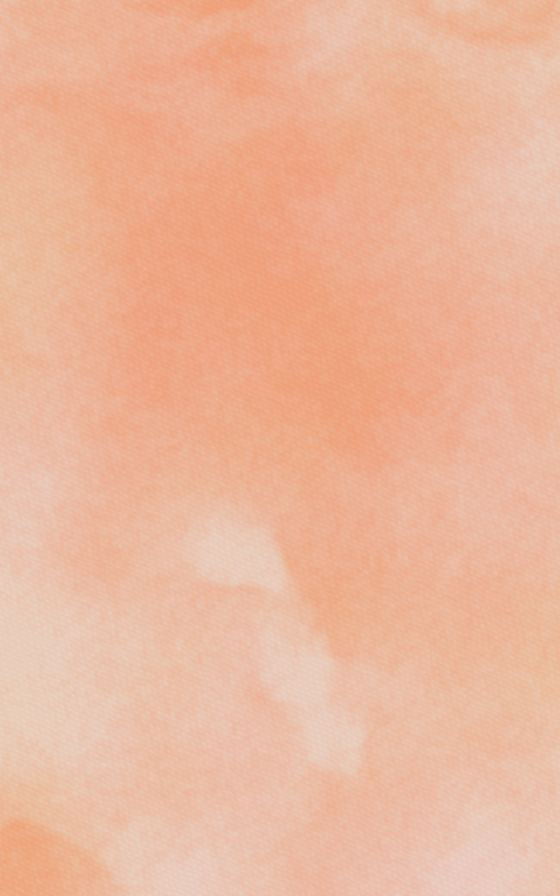
Write a Shadertoy shader that draws this texture.

```glsl
// Peach watercolour washes with soft tide marks on finely woven cloth.

float hash(vec2 cell) {
    uvec2 k = uvec2(ivec2(cell)) * uvec2(1597334677u, 3812015801u);
    uint n = (k.x ^ k.y) * 1597334677u;
    n = (n ^ (n >> 15)) * 2246822519u;
    return float((n ^ (n >> 13)) & 65535u) / 65535.0;
}

float noise(vec2 p) {
    vec2 i = floor(p), f = fract(p);
    f = f * f * f * (f * (f * 6.0 - 15.0) + 10.0);
    return mix(mix(hash(i), hash(i + vec2(1, 0)), f.x),
               mix(hash(i + vec2(0, 1)), hash(i + vec2(1, 1)), f.x), f.y);
}

float fbm(vec2 p) {
    float sum = 0.0, weight = 0.5;
    for (int i = 0; i < 5; i++) {
        sum += weight * noise(p);
        p = mat2(1.6, 1.2, -1.2, 1.6) * p + 17.3;
        weight *= 0.5;
    }
    return sum;
}

// Soft elliptical stain
float stain(vec2 p, vec2 centre, vec2 size) {
    vec2 d = (p - centre) / size;
    return exp(-dot(d, d));
}

// Amount of dye: 0 is pale cloth, 1 is saturated orange
float pigment(vec2 p) {
    vec2 warp = vec2(fbm(p * 7.0 + 3.0), fbm(p * 7.0 + 41.0)) - 0.48;
    vec2 q = p + 0.13 * warp;

    // Broad washes and cloudy blooms
    float dye = 0.31 + 1.25 * (fbm(q * 5.0 + 8.0) - 0.48);
    dye += 0.48 * stain(q, vec2(0.29, 0.63), vec2(0.27, 0.29));
    dye += 0.25 * stain(q, vec2(0.12, 0.39), vec2(0.11, 0.05));
    dye += 0.22 * stain(q, vec2(0.42, 0.34), vec2(0.12, 0.06));
    dye -= 0.38 * stain(q, vec2(0.04, 0.67), vec2(0.09, 0.12));
    dye -= 0.16 * stain(q, vec2(0.06, 0.23), vec2(0.15, 0.11));
    dye -= 0.12 * stain(q, vec2(0.60, 0.24), vec2(0.13, 0.20));

    // Slanting streaks along the top
    float streak = fbm(vec2(q.x * 5.0, (q.y - 0.12 * q.x) * 24.0));
    dye += 1.3 * (streak - 0.47) * smoothstep(0.82, 0.95, p.y);

    // Chain of pale puddles, crisp below and feathered above
    for (int i = 0; i < 3; i++) {
        float n = float(i);
        vec2 d = q - vec2(0.25 + 0.06 * n, 0.365 - 0.1 * n);
        d = vec2(d.x + 0.4 * d.y, d.y * 0.75);
        float edge = length(d) - 0.042;
        float lower = smoothstep(0.04, -0.035, d.y - 0.4 * d.x);
        float soft = mix(0.035, 0.009, lower);
        dye -= 0.34 * (1.0 - smoothstep(-soft, soft, edge));
        dye += 0.24 * lower * smoothstep(-0.004, 0.012, edge)
             * exp(-max(edge, 0.0) * 28.0);
    }

    // Rounded orange wash in the lower corner
    float mound = length((q - vec2(0.06, -0.04)) * vec2(0.85, 1.0)) - 0.105;
    dye += 0.38 * (1.0 - smoothstep(-0.012, 0.008, mound));
    return dye;
}

// Slanted ribs broken into short stitches
float weave(vec2 p) {
    vec2 t = mat2(0.91, 0.42, -0.42, 0.91) * p;
    t = vec2(p.x * 0.91 - p.y * 0.42, p.x * 0.42 + p.y * 0.91);
    t += 0.0035 * vec2(noise(p * 55.0), noise(p * 55.0 + 30.0));
    float rib = sin(t.y * 1130.0);
    float stitch = sin(t.x * 760.0 + t.y * 565.0);
    return rib * (0.6 + 0.4 * stitch) + 0.35 * stitch;
}

void mainImage(out vec4 fragColor, in vec2 fragCoord) {
    vec2 p = fragCoord / iResolution.y;
    float dye = pigment(p);

    // Fibre mottling
    dye += 0.20 * (noise(p * 130.0) - 0.5) + 0.16 * (noise(p * 260.0) - 0.5);
    dye = clamp(dye, -0.08, 1.08);

    vec3 paleCloth = vec3(0.915, 0.79, 0.718);
    vec3 orangeDye = vec3(0.935, 0.648, 0.503);
    vec3 colour = mix(paleCloth, orangeDye, dye);

    // Drift between pink and apricot
    float tint = fbm(p * 4.0 + 60.0) - 0.48;
    colour += tint * vec3(0.01, -0.025, 0.06);

    // Thread relief, faded where it is too fine to draw
    float visible = 1.0 - smoothstep(0.4, 0.7, 180.0 / iResolution.y);
    colour += 0.012 * visible * weave(p) * vec3(0.7, 1.0, 1.1);
    fragColor = vec4(clamp(colour, 0.0, 1.0), 1.0);
}
```
